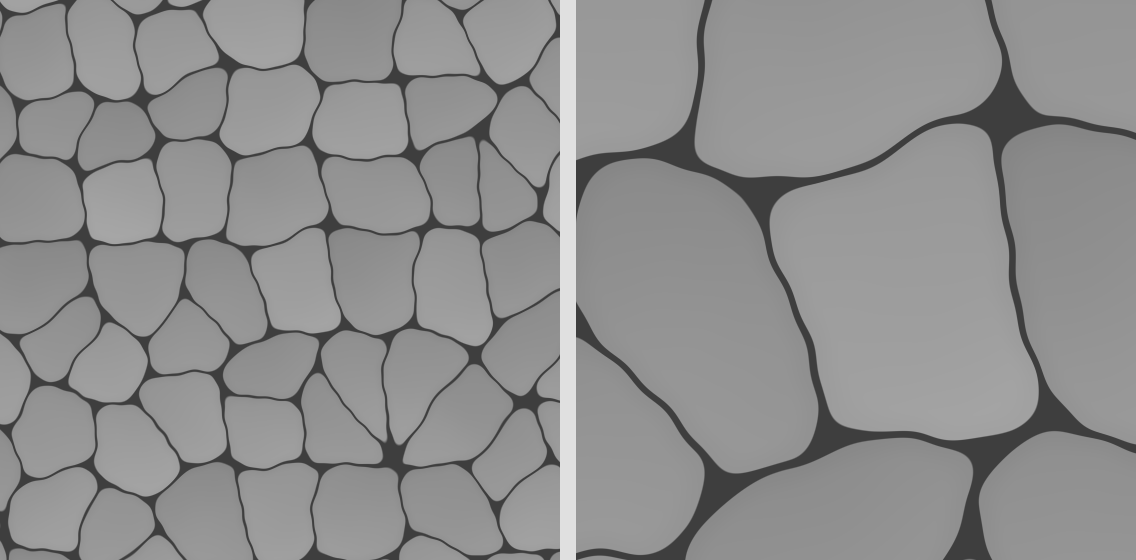
Left: the whole. Right: its middle third, enlarged.
Reproduce this texture procedurally as a Shadertoy shader.

```glsl
// Draws grey rounded stone cells separated by thin dark joints.

const float CELLS = 7.0;          // cells across the canvas
const float JITTER = 0.74;        // scatter of the cell centres
const float JOINT = 0.0145;       // half width of a joint, in cells
const float ROUNDING = 0.17;      // softness of the cell corners
const vec3 JOINT_COLOR = vec3(0.245);
const vec3 STONE_COLOR = vec3(0.588);

vec2 hash2(vec2 p) {
    vec3 q = fract(p.xyx * vec3(0.1031, 0.1030, 0.0973));
    q += dot(q, q.yzx + 33.33);
    return fract((q.xx + q.yz) * q.zy);
}

vec2 cellCentre(vec2 id) {
    return id + 0.5 + JITTER * (hash2(id + 41.0) - 0.5);
}

// Layered sines that bend the joints
vec2 wobble(vec2 p) {
    vec2 w = 0.040 * sin(p.yx * 4.3 + vec2(0.4, 2.1));
    w += 0.018 * sin(p.yx * 9.1 + p * 3.7 + vec2(1.7, 0.3));
    w += 0.005 * sin(p.yx * 23.0 - p * 11.0 + vec2(3.1, 5.2));
    return w;
}

float smoothMin(float a, float b, float k) {
    float h = max(k - abs(a - b), 0.0) / k;
    return min(a, b) - 0.25 * k * h * h;
}

// Id of the cell whose centre is nearest
vec2 nearestCell(vec2 p) {
    vec2 base = floor(p), best = base;
    float bestDist = 1e3;
    for (int y = -2; y <= 2; y++)
    for (int x = -2; x <= 2; x++) {
        vec2 id = base + vec2(x, y);
        vec2 d = cellCentre(id) - p;
        float dist = dot(d, d);
        if (dist < bestDist) { bestDist = dist; best = id; }
    }
    return best;
}

// Distance to the cell border, with rounded corners
float borderDistance(vec2 p, vec2 id, float rounding) {
    vec2 own = cellCentre(id);
    float d = 1.0;
    for (int y = -2; y <= 2; y++)
    for (int x = -2; x <= 2; x++) {
        if (x == 0 && y == 0) continue;
        vec2 other = cellCentre(id + vec2(x, y));
        float edge = dot(0.5 * (own + other) - p, normalize(other - own));
        d = smoothMin(d, edge, rounding);
    }
    return d;
}

// Tone per stone, lit from below and dimmed softly at the rim
float stoneShade(vec2 p, vec2 id, float border) {
    vec2 rnd = hash2(id + 87.0);
    vec2 slope = vec2(0.03 * (rnd.y - 0.3), -0.045);
    float shade = 0.062 * (rnd.x - 0.5) + dot(p - cellCentre(id), slope);
    shade += 0.004 * sin(p.x * 3.1 + 2.0 * sin(p.y * 2.3));
    return shade - 0.018 * (1.0 - smoothstep(0.0, 0.12, border));
}

void mainImage(out vec4 fragColor, in vec2 fragCoord) {
    vec2 p = fragCoord / iResolution.y * CELLS + 20.0;
    p += wobble(p);

    vec2 id = nearestCell(p);
    float border = borderDistance(p, id, ROUNDING);
    float blur = 0.75 * CELLS / iResolution.y;
    float stone = smoothstep(JOINT - blur, JOINT + blur, border);

    vec3 color = STONE_COLOR + stoneShade(p, id, border);
    fragColor = vec4(mix(JOINT_COLOR, color, stone), 1.0);
}
```
